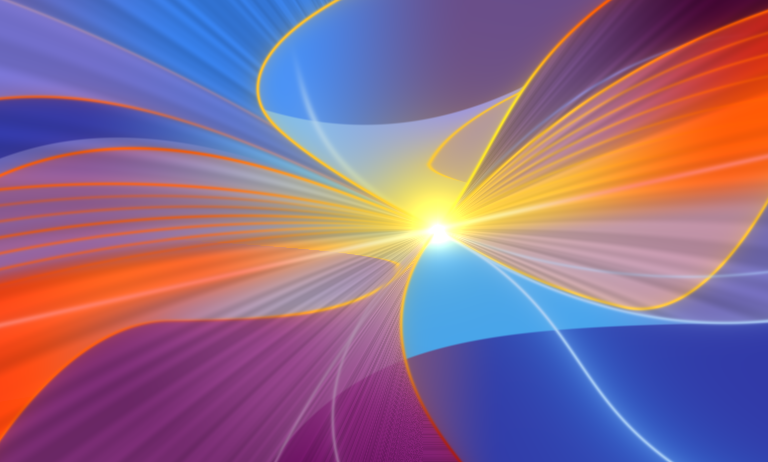
This background is drawn by a Shadertoy shader. Its source:

```glsl
// Luminous silk wings: sheets and filaments fanning out of one bright focus.
// Four regions are shaded apart and joined along polynomial curves.
const vec2 FOCUS = vec2(.946, .504);
const float EDGE = .003, LINE = .004, RAY = .22;
const vec3 CYAN = vec3(.27, .64, .93), NAVY = vec3(.19, .22, .65);
const vec3 SKY = vec3(.2, .47, .87), LILAC = vec3(.44, .43, .79);
const vec3 MAUVE = vec3(.52, .36, .66), PLUM = vec3(.37, .03, .34);
const vec3 ORANGE = vec3(1, .36, .01), GOLD = vec3(1, .76, .18);
const vec3 YELLOW = vec3(1, .91, .16), PALE = vec3(.68, .82, .97);
const vec3 SILK = vec3(.7, .57, .7), WINE = vec3(.25, .02, .2);
const vec3 RED = vec3(.83, .13, .08), PINK = vec3(1, .5, .42);

float hash(float n) {
  n = fract(n * .1031);
  n *= n + 33.33;
  return fract(2. * n * n);
}
// Brightness of radial threads
float grain(float s) {
  float i = floor(s *= 30.);
  return .91 + .18 * mix(hash(i + 200.), hash(i + 201.), smoothstep(0., 1., s - i));
}
float ramp(float a, float b, float x) { return smoothstep(a, b, x); }
float cut(float d) { return ramp(-EDGE, EDGE, d); }

// Signed distance to a curve of value f and slope g
float dist(float v, float f, float g) { return (v - f) * inversesqrt(1. + g * g); }
float cubic(float v, float t, float a, float b, float c) {
  return dist(v, t * (a + t * (b + t * c)), a + t * (2. * b + 3. * t * c));
}
float leftHem(float h, float t) {
  float e = exp(-t / .12), k = max(t - .58, 0.);
  return dist(h, .2 * e - .2 - 1.9 * k * k, -1.67 * e - 3.8 * k);
}
float rightHem(float h, float t) {
  float k = max(t - .4, 0.);
  return dist(h, t * (.45 * t - .6) + 2.6 * k * k, .9 * t - .6 + 5.2 * k);
}
float topArc(float x, float u) {
  float s = u - .24, q = sqrt(s * s + .002), k = 1.35 * (s + q);
  return dist(x, u * (1.75 * u - 2. + k), 3.5 * u - 2. + k + u * k / q);
}
float lowArc(vec2 p) {
  float e = .06 * exp(-p.x / .22);
  return dist(p.y, -.2 - e, e / .22);
}

// Layers: a tint, a glowing line, a sheet with a bright rim
void tint(inout vec3 col, vec3 c, float a) { col = mix(col, c, a); }
void line(inout vec3 col, float d, vec3 ink, float a) {
  d = abs(d) / LINE;
  tint(col, ink, a * (.75 * exp(-d * d) + .25 * exp(-d * .2)));
}
void sheet(inout vec3 col, float d, vec3 c, float a, vec3 ink, float b) {
  tint(col, c, a * cut(-d));
  line(col, d, ink, b);
}

vec3 leftWing(vec2 p) {
  float t = max(-p.x, 0.), h = p.y, r = length(p), far = ramp(.25, .8, t), d;
  vec3 ember = mix(GOLD, ORANGE, ramp(.1, .55, t));
  vec3 col = mix(SKY, LILAC * .9, ramp(.5, 1., t)), haze = mix(SKY, LILAC, far);
  // Blue sheets
  sheet(col, cubic(h, t, .69, -.17, 0.), mix(haze, LILAC, .35), 1., SILK, .6);
  sheet(col, cubic(h, t, .475, .05, -.25), mix(CYAN, NAVY, far), 1., mix(SILK, ORANGE, far), .75);
  tint(col, mix(CYAN, LILAC, .3 + .6 * far), .8 * cut(-cubic(h, t, .43, 0., -.3)));
  sheet(col, cubic(h, t, .4, 0., -.31), mix(PALE * .86, MAUVE, far), 1., ember, .9);
  // Thin folds
  for (float i = 0.; i < 7.; i++) {
    d = cubic(h, t, .28 - .047 * i, -.2 + .011 * i, 0.);
    sheet(col, d, haze, .55 * hash(i + 3.) * exp(min(d, 0.) / .035), ember, .4 + .4 * hash(i + 9.));
  }
  // Fire
  float heat = ramp(.015, -.05, cubic(h, t, .03, -.13, 0.));
  heat *= mix(exp(-max(-RAY * t - h, 0.) / .05), 1., ramp(.5, .9, t));
  tint(col, mix(ember, vec3(1, .24, 0), ramp(.65, 1., t)), .92 * heat);
  // Pocket under the ray
  float v = h + .08, back = max(t - .083, 0.);
  d = t - .083 - (v > 0. ? 150. : 10.) * v * v;
  tint(col, MAUVE * 1.08, .8 * cut(d) * exp(-back * 4.));
  line(col, d * .5, GOLD, exp(-back * 12.));
  // Plum skirt
  d = leftHem(h, t);
  vec3 skirt = mix(SILK, vec3(.52, .16, .47), ramp(.05, .45, r));
  tint(skirt, PLUM, ramp(.4, .85, r - .3 * min(d, 0.)));
  tint(skirt, SILK, .25 * cut(lowArc(p)));
  sheet(col, d, skirt, 1., ember, .9 - .5 * ramp(.25, .45, t) + .4 * ramp(.55, .75, t));
  return col * grain((h + .12 * t * t) / max(t, .03));
}

vec3 rightWing(vec2 p) {
  float t = max(p.x, 0.), h = p.y, far = ramp(.25, .75, t), s = h - RAY * t;
  vec3 ember = mix(GOLD, ORANGE, ramp(.2, .65, t));
  vec3 col = mix(MAUVE * .8, WINE, ramp(.22, .62, t));
  line(col, cubic(h, t, 1.22, -.95, .1), LILAC, 1. - far);
  // Folds
  for (float i = 0.; i < 8.; i++) {
    float d = cubic(h, t, 1.05 - .095 * i, -.66 + .055 * i, .16 - .02 * i);
    vec3 c = mix(MAUVE * 1.15, mix(RED, ORANGE, i / 8.), far);
    sheet(col, d, c, i < 1. ? .75 : .25 + .3 * hash(i), ember, i < 1. ? .95 : .6);
  }
  // Fire over pale silk
  tint(col, ember, .9 * ramp(.3 * t + .03, .12 * t, s));
  tint(col, SILK, .9 * ramp(0., -.04 - .12 * t, s));
  vec3 outer = mix(CYAN, LILAC * .88, ramp(.1, .6, t));
  sheet(col, rightHem(h, t), outer, .9, GOLD, .95);
  line(col, cubic(h, t, -.38, .35, 0.), PALE, .4);
  return col * grain((h + .1 * t * t) / max(t, .03));
}

vec3 topFan(vec2 p) {
  float u = max(p.y, 0.), v = p.y - .141, side = ramp(-.36, .08, p.x);
  vec3 col = mix(mix(CYAN, PALE, .5), LILAC * 1.25, side);
  tint(col, mix(SKY * 1.15, MAUVE * .75, side), .9 * cut(p.y - .243 - p.x * (.22 + .7 * p.x)));
  line(col, cubic(p.x, u, -2.05, 5., -4.6) * .5, PALE, .8 * ramp(.42, .2, u));
  tint(col, YELLOW, .85 * exp(-dot(p, p) / .024));
  // Hooked pocket
  float d = .7 * (v * (v > 0. ? .5 + 5. * v : 50. * v) - p.x - .017);
  sheet(col, d, SILK * .93, .8, GOLD, .9 * ramp(.12, .04, p.x - v));
  return col;
}

vec3 bottomFan(vec2 p) {
  float d = cubic(p.x, max(-p.y, 0.), 1.85, -4.1, 4.8);
  vec3 col = mix(MAUVE * .8, NAVY, ramp(-.05, .15, p.x));
  tint(col, SKY, .75 * exp(-abs(d) / .09));
  tint(col, mix(CYAN, LILAC, ramp(.3, .75, p.x)), cut(lowArc(p)));
  line(col, d, PALE, .9);
  return col;
}

void mainImage(out vec4 fragColor, in vec2 fragCoord) {
  vec2 p = fragCoord / iResolution.y - FOCUS;
  float x = p.x, up = max(p.y, 0.), down = max(-p.y, 0.), r = length(p);
  float above = ramp(0., .01, up), under = ramp(0., .01, down);
  // Borders of the regions
  float steep = cubic(x, up, .78, -1.3, 2.5), arc = topArc(x, up);
  float stem = cubic(x, down, -.78, 2.1, -.7);
  float sash = cubic(p.y, max(x, 0.), -.65, .52, 0.);
  vec3 col = leftWing(p);
  line(col, cubic(x, down, -1.1, 1.34, 0.), SILK, .6 * under);
  line(col, cubic(x, down, -.88, .37, 0.), SILK, .5 * under);
  tint(col, bottomFan(p), cut(stem) * step(p.y, 0.));
  tint(col, rightWing(p), cut(min(steep, sash)));
  tint(col, topFan(p), cut(min(arc, -steep)) * step(0., p.y));
  // Border filaments
  line(col, arc, GOLD, above);
  line(col, steep, mix(YELLOW, ORANGE, ramp(.25, .5, up)), above);
  line(col, stem, mix(GOLD, RED * .8, ramp(.15, .5, down)), .9 * under);
  line(col, sash, PALE, .8 * step(0., x));
  // Ray and focus glow
  line(col, (p.y - RAY * x) * .6, mix(PALE.zzy, PINK, ramp(.08, .5, r)), .85);
  tint(col, YELLOW, .75 * exp(-r * 8.) * mix(.2, 1., ramp(-.08, .03, p.y)));
  col += exp(-r * 32.);
  fragColor = vec4(clamp(col, 0., 1.), 1);
}
```
